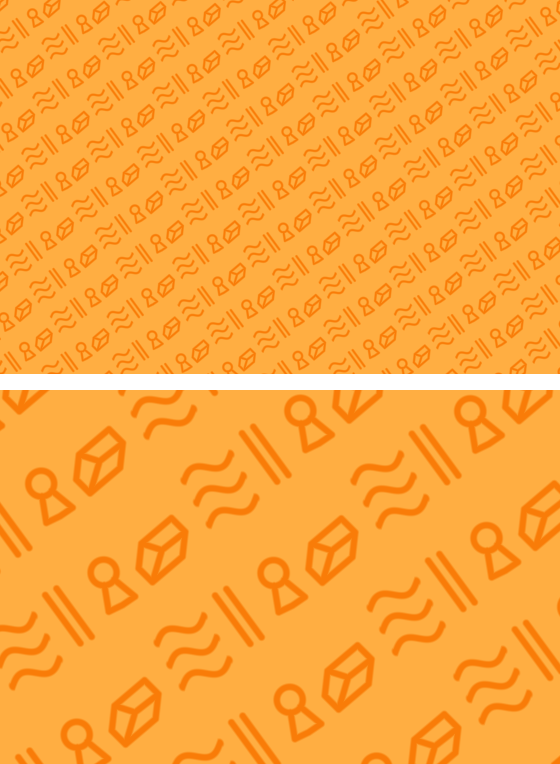
Top: the whole. Bottom: its middle third, enlarged.
Reproduce this pattern procedurally as a Shadertoy shader.

```glsl
#define PAPER vec3(1.0, 0.682, 0.26)
#define INK vec3(0.975, 0.488, 0.03)
#define ROW_ANGLE 0.688
#define ICON_ANGLE 0.524
#define PERIOD 22.7
#define ROW_GAP 9.65
#define FIRST_ROW 9.18
#define STROKE 0.29
#define SOFTNESS 0.06

const float TAU = 6.2831853;

// Rotates the axes by an angle, so v is read in the turned frame
vec2 turnAxes(vec2 v, float angle) {
    float c = cos(angle), s = sin(angle);
    return vec2(c * v.x + s * v.y, c * v.y - s * v.x);
}

float segment(vec2 p, vec2 a, vec2 b) {
    vec2 pa = p - a, ba = b - a;
    return length(pa - ba * clamp(dot(pa, ba) / dot(ba, ba), 0.0, 1.0));
}

// Three stacked wavy lines
float waves(vec2 p) {
    const float halfWidth = 2.4, spacing = 2.25, height = 0.62;
    const float freq = TAU / (2.0 * halfWidth);
    p.y -= spacing * clamp(round(p.y / spacing), -1.0, 1.0);
    float x = clamp(p.x, -halfWidth, halfWidth);
    float slope = height * freq * cos(freq * x);
    float dy = (p.y + height * sin(freq * x)) / sqrt(1.0 + slope * slope);
    return length(vec2(p.x - x, dy));
}

// Two parallel strokes with a slight lean
float bars(vec2 p) {
    vec2 tip = vec2(0.28, -2.64), side = vec2(0.58, 0.0);
    return min(segment(p, side - tip, side + tip),
               segment(p, -side - tip, -side + tip));
}

// Ring above a flared foot
float keyhole(vec2 p) {
    p.x = abs(p.x);
    float ring = abs(length(p - vec2(0.0, 1.3)) - 1.15);
    vec2 neck = vec2(0.5, 0.3), foot = vec2(1.35, -1.95);
    float body = min(segment(p, neck, foot),
                     segment(p, foot, vec2(0.0, foot.y - 0.1)));
    return min(ring, body);
}

// Box outline with three edges meeting in the middle
float box(vec2 p) {
    vec2 a = vec2(2.16, 2.05), b = vec2(2.61, 0.37), c = vec2(1.29, -1.42);
    float hub = min(segment(p, vec2(0.0), b),
                min(segment(p, vec2(0.0), -c), segment(p, vec2(0.0), -a)));
    float rim = 1e3;
    for (int i = 0; i < 2; i++) {
        rim = min(rim, min(segment(p, a, b),
                       min(segment(p, b, c), segment(p, c, -a))));
        p = -p;
    }
    return min(hub, rim);
}

// Sideways shift of a row: slow sway plus a wobble that slackens
float rowShift(float row) {
    float sway = 6.25 - 8.6 * cos(0.35 * (row - 2.0));
    float turns = (row - 1.0) * (0.4286 - 0.0102 * (row - 8.0));
    return sway + 5.3 * cos(TAU * turns);
}

void mainImage(out vec4 fragColor, in vec2 fragCoord) {
    // One unit is a hundredth of the canvas height, measured from the top left
    float pixel = 100.0 / iResolution.y;
    vec2 p = fragCoord * pixel - vec2(0.0, 100.0);

    // Tilted rows, each repeating its four icons
    vec2 cell = turnAxes(p, ROW_ANGLE);
    float row = round((-cell.y - FIRST_ROW) / ROW_GAP);
    cell.y += FIRST_ROW + row * ROW_GAP;
    float margin = 3.9;
    cell.x = mod(cell.x - rowShift(row) + margin, PERIOD) - margin;

    // Icons stand slightly less tilted than their row
    vec2 q = turnAxes(cell, ICON_ANGLE - ROW_ANGLE);
    float d = waves(q);
    d = min(d, bars(q - vec2(5.05, 0.69)));
    d = min(d, keyhole(q - vec2(9.7, 1.17)));
    d = min(d, box(q - vec2(15.2, 1.6)));

    float edge = SOFTNESS + 0.7 * pixel;
    float ink = 1.0 - smoothstep(-edge, edge, d - STROKE);
    fragColor = vec4(mix(PAPER, INK, ink), 1.0);
}
```
